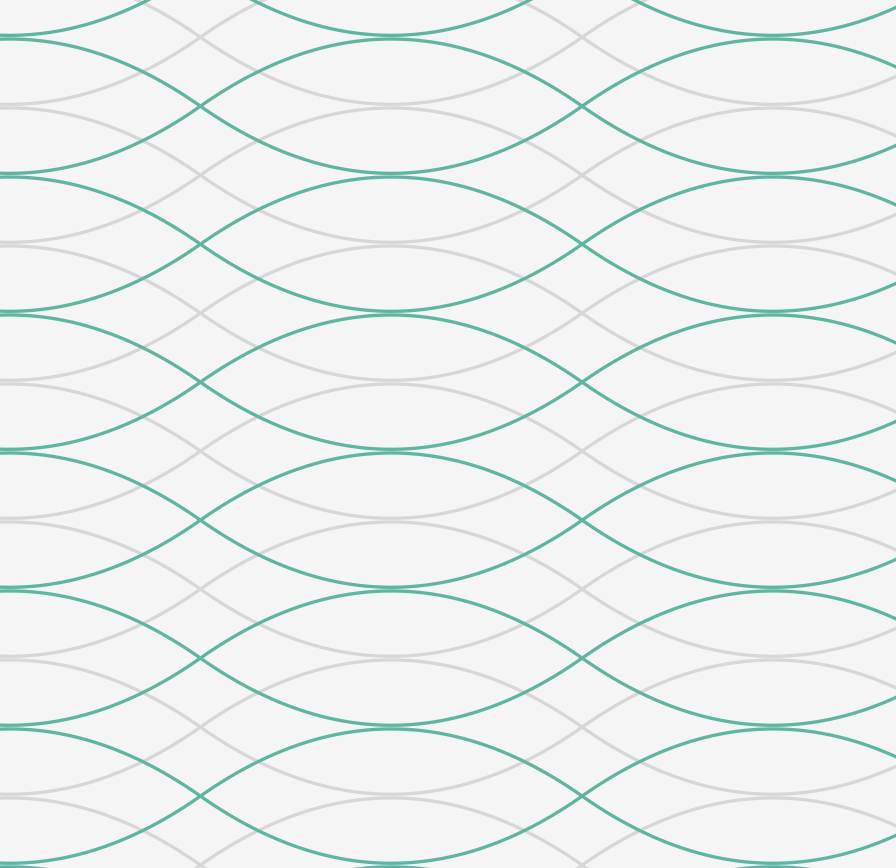
Write a Shadertoy shader that draws this pattern.

```glsl
// Two offset layers of thin interlaced waves forming rows of lens shapes.

// Lengths are fractions of the canvas width, measured from the top left.
const vec2  LENS_PERIOD = vec2(0.4260, 0.1540);
const vec2  LENS_ORIGIN = vec2(0.0107, 0.0415); // point where two lenses touch
const float LENS_GAP    = 0.0041;               // between touching line centres
const float LINE_WIDTH  = 0.0037;

const vec3 PAPER = vec3(0.960);
const vec3 GREY  = vec3(0.845);
const vec3 GREEN = vec3(0.370, 0.710, 0.630);

// Distance to the nearest wave; each lens is bounded by two parabolic arcs.
float waveDistance(vec2 p) {
    vec2 cell = fract((p - LENS_ORIGIN) / LENS_PERIOD + vec2(0.5, 0.0)) - 0.5;
    float halfHeight = 0.5 * (LENS_PERIOD.y - LENS_GAP);
    float u = 2.0 * abs(cell.x);                // 0 at the crest, 1 at a crossing
    float arc = halfHeight * (1.0 - u * u);
    float slope = 4.0 * halfHeight * u / LENS_PERIOD.x;
    return abs(abs(cell.y) * LENS_PERIOD.y - arc) / sqrt(1.0 + slope * slope);
}

// Antialiased coverage of a stroke.
float stroke(float dist, float pixel) {
    return clamp(0.5 + (0.5 * LINE_WIDTH - dist) / pixel, 0.0, 1.0);
}

void mainImage(out vec4 fragColor, in vec2 fragCoord) {
    float pixel = 1.0 / iResolution.x;
    vec2 p = vec2(fragCoord.x, iResolution.y - fragCoord.y) * pixel;
    vec2 halfRow = vec2(0.0, 0.5 * LENS_PERIOD.y);

    // Grey layer sits half a row lower, beneath the green one.
    vec3 color = mix(PAPER, GREY, stroke(waveDistance(p - halfRow), pixel));
    color = mix(color, GREEN, stroke(waveDistance(p), pixel));
    fragColor = vec4(color, 1.0);
}
```
